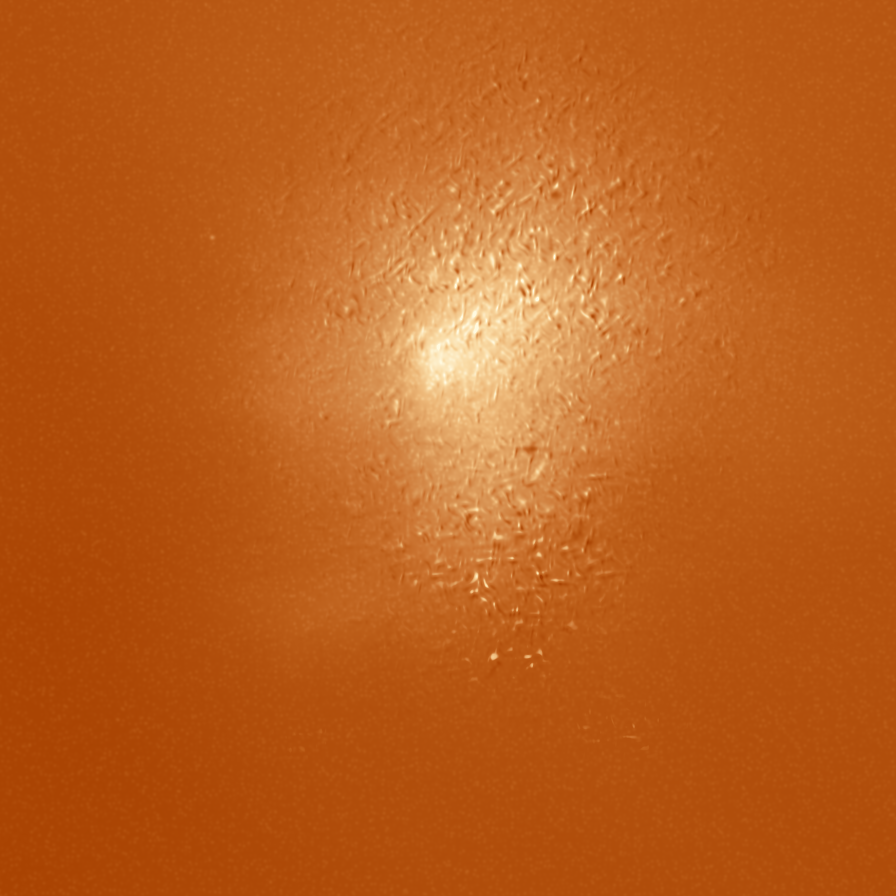
Give the GLSL for this texture, as a WebGL 1 fragment shader.

```glsl
precision highp float;
uniform vec2 u_resolution;

vec2 hash2(vec2 cell) {
  return fract(sin(vec2(dot(cell, vec2(127.1, 311.7)), dot(cell, vec2(269.5, 183.3)))) * 43758.5);
}

// Soft cellular bumps, each cell with its own height
float bumps(vec2 q) {
  vec2 cell = floor(q);
  float height = 0.0;
  for (int y = -1; y <= 1; y++) {
    for (int x = -1; x <= 1; x++) {
      vec2 id = cell + vec2(float(x), float(y));
      vec2 d = id + 0.1 + 0.8 * hash2(id) - q;
      float size = hash2(id + 37.0).x;
      height += (0.1 + 1.2 * size * size) * exp(-6.0 * dot(d, d));
    }
  }
  return height;
}

// Slope of the bumps seen from the light, stretched along an angle
float relief(vec2 p, float angle, float scale) {
  float c = cos(angle), s = sin(angle);
  vec2 q = vec2(c * p.x + s * p.y, c * p.y - s * p.x) * scale * vec2(0.68, 1.0);
  q += 0.5 * sin(q.yx * vec2(0.83, 0.71) + vec2(0.0, 2.0)) + 0.25 * sin(q.yx * 1.9 + q);
  return bumps(q) - bumps(q + vec2(0.15, 0.32));
}

float glow(vec2 p, vec2 center, vec2 radius) {
  vec2 d = (p - center) / radius;
  return exp(-dot(d, d));
}

vec3 leatherColor(float t) {
  vec3 c = mix(vec3(0.69, 0.30, 0.04), vec3(0.74, 0.37, 0.10), clamp(t, -1.0, 1.0));
  c = mix(c, vec3(0.80, 0.46, 0.20), clamp(t - 1.0, 0.0, 1.0));
  c = mix(c, vec3(0.85, 0.58, 0.33), clamp(t - 2.0, 0.0, 1.0));
  c = mix(c, vec3(0.93, 0.72, 0.47), clamp(t - 3.0, 0.0, 1.0));
  c = mix(c, vec3(0.98, 0.86, 0.65), clamp(t - 4.0, 0.0, 1.0));
  return mix(c, vec3(1.0, 0.98, 0.88), clamp(t - 5.0, 0.0, 1.0));
}

void main() {
  vec2 p = gl_FragCoord.xy / u_resolution;

  // Broad shading: darker at the left and bottom, warmer at the top
  float tone = -0.22 + 0.45 * p.y + 0.3 * smoothstep(0.0, 0.5, p.x);
  tone += 0.3 * glow(p, vec2(0.45, 0.95), vec2(0.4, 0.3));
  tone -= 0.3 * glow(p, vec2(0.0, 0.25), vec2(0.25, 0.5));
  tone += 0.4 * glow(p, vec2(0.88, 0.57), vec2(0.2, 0.15));
  tone += 0.06 * sin(p.x * 13.0 + 2.0 * sin(p.y * 9.0)) * sin(p.y * 11.0 + p.x * 5.0);

  // Highlight: wide halo, lobes and hot core
  vec2 w = p + 0.008 * sin(p.yx * 34.0 + vec2(1.0, 3.0)) + 0.004 * sin(p.yx * 83.0);
  tone += 1.4 * glow(w, vec2(0.54, 0.61), vec2(0.28, 0.30));
  tone += 2.1 * glow(w, vec2(0.53, 0.59), vec2(0.15, 0.18));
  tone += 0.7 * glow(w, vec2(0.63, 0.71), vec2(0.15, 0.14));
  tone += 0.7 * glow(w, vec2(0.55, 0.43), vec2(0.10, 0.09));
  tone += 0.5 * glow(w, vec2(0.33, 0.60), vec2(0.07, 0.13));
  tone += 0.6 * glow(w, vec2(0.37, 0.32), vec2(0.11, 0.05));
  tone += 0.9 * glow(w, vec2(0.51, 0.63), vec2(0.065, 0.07));
  tone += 1.0 * glow(w, vec2(0.492, 0.602), vec2(0.025, 0.025));
  tone -= 0.5 * glow(w, vec2(0.70, 0.46), vec2(0.10, 0.07));

  // Wrinkled relief, strongest right of and below the core
  float rough = 0.45 * glow(p, vec2(0.53, 0.62), vec2(0.25, 0.30));
  rough += 0.75 * glow(p, vec2(0.61, 0.70), vec2(0.18, 0.17));
  rough += 0.9 * glow(p, vec2(0.57, 0.40), vec2(0.10, 0.11));
  rough += 0.35 * glow(p, vec2(0.58, 0.90), vec2(0.09, 0.05));
  rough *= 1.0 - 0.5 * glow(p, vec2(0.48, 0.52), vec2(0.07, 0.08));
  rough *= 0.55 + 0.9 * bumps(p * 24.0);
  float coarse = mix(relief(p, 0.5, 88.0), relief(p, 1.2, 92.0), smoothstep(0.42, 0.62, p.y));
  float fine = relief(p + 3.7, 1.9, 150.0);
  float slope = coarse * 1.8 + fine * 1.5;
  tone += rough * slope * (0.75 + 0.5 * abs(slope));

  // Isolated glints outside the halo
  float glintArea = glow(p, vec2(0.57, 0.26), vec2(0.05, 0.02));
  glintArea += 0.8 * glow(p, vec2(0.70, 0.19), vec2(0.05, 0.025));
  glintArea += 0.7 * glow(p, vec2(0.34, 0.175), vec2(0.025, 0.015));
  glintArea += 0.6 * glow(p, vec2(0.57, 0.34), vec2(0.09, 0.06));
  tone += 2.8 * glintArea * smoothstep(0.22, 0.75, coarse + 0.6 * fine);
  tone += 2.0 * glow(p, vec2(0.237, 0.735), vec2(0.003));

  // Small crossed crease
  tone -= 1.6 * glow(p, vec2(0.592, 0.499), vec2(0.016, 0.003));
  tone -= 1.2 * glow(p, vec2(0.594, 0.497), vec2(0.003, 0.010));

  // Fine grain over the whole surface
  tone += 0.42 * (bumps(p * 190.0) - 0.27);
  gl_FragColor = vec4(clamp(leatherColor(tone), 0.0, 1.0), 1.0);
}
```
